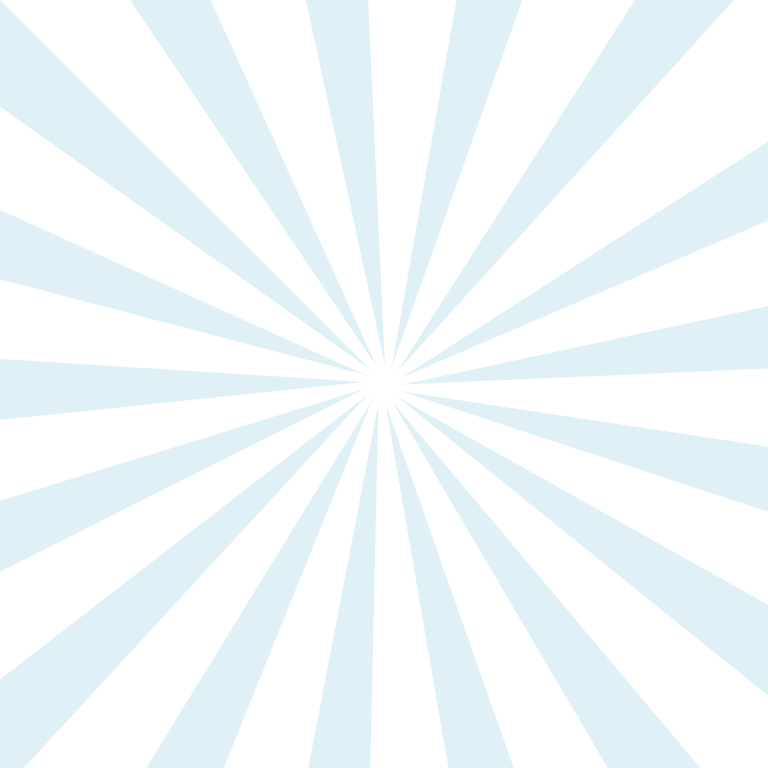
A WebGL 2 fragment shader for this background:

```glsl
#version 300 es
precision highp float;

uniform vec2 u_resolution;
out vec4 outColor;

#define RAY_COUNT 17
#define CENTER vec2(0.4991, 0.4997)
#define HUB_RADIUS 0.026
#define FIRST_ANGLE 119.15
#define ANGLE_STEP 20.68
#define HALF_WIDTH 4.8
#define TIP_TWIST 8.0
#define SPREAD_START 13
#define SPREAD_AMOUNT 3.95
#define PAPER_COLOR vec3(1.0)
#define RAY_COLOR vec3(0.875, 0.941, 0.969)

vec2 direction(float degreesAngle) {
    float a = radians(degreesAngle);
    return vec2(cos(a), sin(a));
}

// Signed distance to the sides of an endless wedge, negative inside
float wedgeDistance(vec2 p, vec2 tip, vec2 axis) {
    vec2 q = p - tip;
    float along = dot(q, axis);
    float across = abs(axis.x * q.y - axis.y * q.x);
    vec2 side = direction(HALF_WIDTH);
    return across * side.x - along * side.y;
}

void main() {
    float canvasSize = min(u_resolution.x, u_resolution.y);
    vec2 p = (gl_FragCoord.xy - 0.5 * u_resolution) / canvasSize + 0.5;

    // Nearest ray; tips sit on the hub, turned slightly off their axes
    float nearest = 10.0;
    for (int i = 0; i < RAY_COUNT; i++) {
        // The last few rays fan out wider than the even spacing
        float late = float(max(i - SPREAD_START, 0));
        float spread = late > 0.0 ? SPREAD_AMOUNT * pow(late, 0.57) : 0.0;
        float angle = FIRST_ANGLE + ANGLE_STEP * float(i) + spread;
        vec2 tip = CENTER + HUB_RADIUS * direction(angle - TIP_TWIST - 0.5 * spread);
        nearest = min(nearest, wedgeDistance(p, tip, direction(angle)));
    }

    // Edge smoothing one pixel wide
    float coverage = clamp(0.5 - nearest * canvasSize, 0.0, 1.0);
    outColor = vec4(mix(PAPER_COLOR, RAY_COLOR, coverage), 1.0);
}
```
